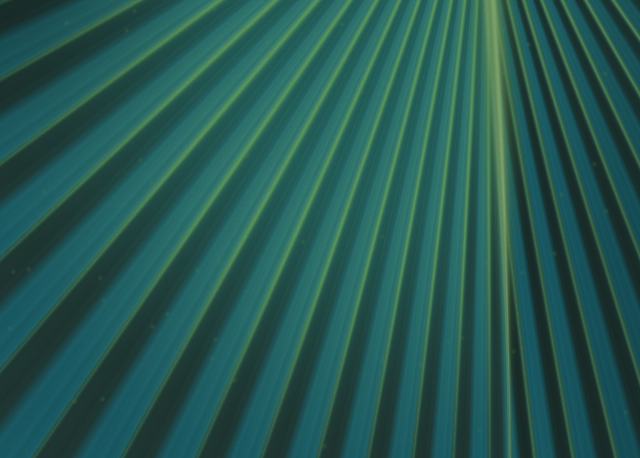
Give the GLSL for this pattern, as a WebGL 1 fragment shader.

```glsl
precision highp float;
// A pleated palm frond: two fans of folds spread from apexes above the canvas
// and meet at a pale midrib. Each fold has a lit face, a blue crease, a shaded
// face and a fine yellow-green ridge; cellular noise adds flecks and grain.
uniform vec2 u_resolution;

const vec3 LIT_TEAL = vec3(0.185, 0.455, 0.425);
const vec3 DEEP_BLUE = vec3(0.095, 0.345, 0.385);
const vec3 SOFT_SHADE = vec3(0.135, 0.365, 0.345);
const vec3 DARK_SHADE = vec3(0.115, 0.205, 0.190);
const vec3 RIDGE_GREEN = vec3(0.37, 0.61, 0.37);
const vec3 RIB_PALE = vec3(0.50, 0.66, 0.43);

float hash(vec2 cell) {
  return fract(sin(dot(cell, vec2(127.1, 311.7))) * 43758.5);
}

// Distance to the nearest scattered point, with that point's random value.
vec2 cellular(vec2 p) {
  vec2 cell = floor(p);
  vec2 nearest = vec2(9.0, 0.0);
  for (int j = -1; j <= 1; j++) {
    for (int i = -1; i <= 1; i++) {
      vec2 c = cell + vec2(float(i), float(j));
      vec2 site = c + vec2(hash(c), hash(c + 17.3));
      float d = distance(p, site);
      if (d < nearest.x) nearest = vec2(d, hash(c + 41.7));
    }
  }
  return nearest;
}

// Fold number and fold width; ridge angles are base + gap*k + growth*k*k.
vec2 fan(vec2 p, vec2 apex, float side, float base, float gap, float growth) {
  vec2 ray = p - apex;
  float angle = atan(side * ray.x, -ray.y);
  float spacing = sqrt(max(gap * gap + 4.0 * growth * (angle - base), 0.0001));
  return vec2((spacing - gap) / (2.0 * growth), spacing * length(ray));
}

float bell(float d, float width) {
  return exp(-d * d / (width * width));
}

// Colour of one fold: lit face, crease, shaded face, then ridge.
vec3 foldColor(vec2 fold, vec3 lit, vec3 shade, float ridgeGain, float ridgeWidth) {
  float f = fract(fold.x);
  float edge = min(0.008 / fold.y, 0.2);
  float face = smoothstep(0.0, edge, f) * (1.0 - smoothstep(0.40, 0.64, f));
  face += 0.5 * smoothstep(1.0 - edge, 1.0, f);
  vec3 color = mix(shade, lit, clamp(face, 0.0, 1.0));
  color = mix(color, DEEP_BLUE, 0.35 * bell(f - 0.5, 0.09));
  color *= 1.0 + 0.025 * sin(f * 31.0) + 0.015 * sin(f * 57.0 + 1.0);
  float ridge = bell(min(f, 1.0 - f) * fold.y, ridgeWidth);
  return mix(color, RIDGE_GREEN, ridge * ridgeGain);
}

vec3 leftFan(vec2 p) {
  vec2 fold = fan(p, vec2(1.064, 1.434), -1.0, 0.18, 0.07, 0.003);
  float away = length(p - vec2(0.78, 0.82));
  float depth = smoothstep(0.15, 0.85, away);
  depth = max(depth, 0.85 * smoothstep(0.88, 1.08, p.x) * smoothstep(0.9, 0.3, p.y));
  vec3 lit = mix(LIT_TEAL, DEEP_BLUE, smoothstep(0.25, 1.0, away));
  vec3 shade = mix(SOFT_SHADE, DARK_SHADE, depth);
  float gain = mix(0.85, 0.22, smoothstep(0.3, 0.95, away));
  float width = mix(0.007, 0.0045, smoothstep(0.5, 1.0, p.x));
  vec3 color = foldColor(fold, lit, shade, gain, width);
  float corner = smoothstep(0.55, 0.0, p.x) * smoothstep(0.55, 1.1, p.y);
  return color * (1.0 - 0.22 * corner);
}

vec3 rightFan(vec2 p) {
  vec2 fold = fan(p, vec2(0.989, 1.507), 1.0, 0.118, 0.052, 0.0025);
  float nearTop = smoothstep(0.4, 1.1, p.y);
  vec3 lit = mix(DEEP_BLUE, LIT_TEAL, 0.3 * nearTop);
  lit *= mix(1.0, 0.86, smoothstep(1.15, 1.4, p.x));
  vec3 shade = mix(DARK_SHADE * 0.82, SOFT_SHADE, 0.15 * nearTop);
  return foldColor(fold, lit, shade, mix(0.45, 0.75, nearTop), 0.0045);
}

// Pale tapering rib with soft glow and fine lengthwise strands.
vec3 addMidrib(vec3 color, float offset, float drop) {
  float width = mix(0.021, 0.005, smoothstep(0.0, 0.85, drop));
  float strength = mix(0.95, 0.5, smoothstep(0.3, 1.0, drop));
  color = mix(color, RIDGE_GREEN * 0.72, 0.5 * strength * bell(offset, width * 2.1));
  float strands = 0.93 + 0.07 * sin(offset / width * 7.0);
  return mix(color, RIB_PALE * strands, strength * bell(offset, width * 0.75));
}

void main() {
  vec2 p = gl_FragCoord.xy / u_resolution.y;
  float pixel = 1.0 / u_resolution.y;
  float drop = 1.0 - p.y;
  float offset = p.x - (1.073 + 0.07 * drop - 0.03 * drop * drop);

  float side = smoothstep(-pixel, pixel, offset);
  vec3 color = mix(leftFan(p), rightFan(p), side);
  color = addMidrib(color, offset, drop);

  // Sparse pale flecks and a fine leaf grain.
  vec2 fleck = cellular(p * 16.0);
  float speck = step(0.86, fleck.y) * (1.0 - smoothstep(0.03, 0.12, fleck.x));
  color = mix(color, RIDGE_GREEN * 0.8, 0.22 * speck);
  color *= 0.985 + 0.035 * cellular(p * 170.0).x;

  gl_FragColor = vec4(color, 1.0);
}
```
